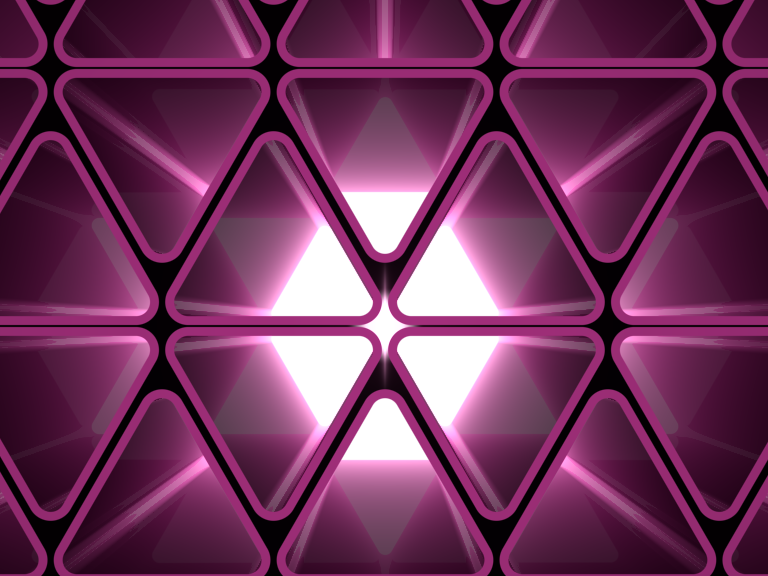
Reproduce this background procedurally as a Shadertoy shader.

```glsl
// A wall of rounded triangular tubes seen in perspective, lit from behind.
// Each ray is followed down its tube in cross-section, bouncing off the
// glossy walls until it reaches the white light at the far end.

const float SPACING = 0.387;   // between neighbouring tubes in a row
const float ROW = 0.448;       // height of one row
const float INRADIUS = 0.1255; // tube centre to its outer edge
const float RIM = 0.0155;      // thickness of the front rim

// Rounded equilateral triangle pointing up, centred on its centroid
float outerTriangle(vec2 p) {
    const float k = sqrt(3.0);
    const float halfSide = (INRADIUS - 0.04) * k;
    p.x = abs(p.x) - halfSide;
    p.y += halfSide / k;
    if (p.x + k * p.y > 0.0) p = vec2(p.x - k * p.y, -k * p.x - p.y) * 0.5;
    p.x -= clamp(p.x, -2.0 * halfSide, 0.0);
    return -length(p) * sign(p.y) - 0.04;
}

float tube(vec2 p) { return outerTriangle(p) + RIM; }

vec2 wallNormal(vec2 p) {
    vec2 e = vec2(0.0005, 0.0);
    return normalize(vec2(tube(p + e.xy) - tube(p - e.xy),
                          tube(p + e.yx) - tube(p - e.yx)) + 1e-6);
}

// Fraction of the path walked before leaving the convex tube
float pathToWall(vec2 pos, vec2 path) {
    float inside = 0.0, outside = 1.0;
    for (int i = 0; i < 13; i++) {
        float middle = 0.5 * (inside + outside);
        if (tube(pos + path * middle) < 0.0) inside = middle;
        else outside = middle;
    }
    return inside;
}

// Wall colour, from the dark front to the glowing far end
vec3 wallColor(float depth, float glow) {
    vec3 base = mix(vec3(0.11, 0.006, 0.075), vec3(0.46, 0.11, 0.34), depth);
    return base + vec3(0.40, 0.37, 0.38) * glow * pow(depth, 3.5);
}

vec3 tubeInterior(vec2 pos, vec2 path, float radius, float aa) {
    vec3 color = vec3(0.0);
    float weight = 1.0, depth = 0.0;
    float glow = exp(-4.0 * radius * radius);
    float shade = max(1.22 - 0.62 * radius, 0.3);
    for (int bounce = 0; bounce < 3; bounce++) {
        // Light at the far end
        float light = smoothstep(aa, -aa, tube(pos + path));
        color += weight * light * mix(0.65, 1.0, bounce == 0 ? 1.0 : glow);
        weight *= 1.0 - light;
        // Wall, with a bright seam along the rounded corners
        float walked = pathToWall(pos, path);
        pos += path * walked;
        depth += (1.0 - depth) * walked;
        vec3 wall = wallColor(depth, glow) * shade;
        if (bounce == 0) {
            float seam = smoothstep(0.182, 0.193, length(pos));
            wall += seam * vec3(0.34, 0.17, 0.28) * (0.25 + 0.75 * depth) * shade;
        }
        color += weight * wall;
        weight *= 0.27;
        path = reflect(path * (1.0 - walked), wallNormal(pos));
    }
    return color;
}

void mainImage(out vec4 fragColor, in vec2 fragCoord) {
    // Origin at the vanishing point
    vec2 p = (fragCoord - iResolution.xy * vec2(0.5013, 0.434)) / iResolution.y;
    float aa = 0.8 / iResolution.y;
    float radius = length(p);

    // Nearest tube: one pointing up and one pointing down per row cell
    float row = floor(p.y / ROW);
    float nearest = 1e3, flip = 1.0;
    vec2 local = vec2(0.0);
    for (int i = 0; i < 2; i++) {
        float facing = 1.0 - 2.0 * float(i);
        float shift = 0.5 * mod(row + 1.0 - float(i), 2.0);
        vec2 center = vec2((floor(p.x / SPACING - shift + 0.5) + shift) * SPACING,
                           (row + 0.5) * ROW - facing * (0.5 * ROW - 0.1272));
        vec2 q = (p - center) * vec2(1.0, facing);
        float d = outerTriangle(q);
        if (d < nearest) { nearest = d; local = q; flip = facing; }
    }

    // Dark gaps, with a star of light at the centre
    vec3 color = vec3(0.012, 0.0, 0.009);
    float star = smoothstep(0.068, 0.025, radius);
    float ray = exp(-abs(p.x) / 0.004) * smoothstep(0.13, 0.02, abs(p.y));
    color += vec3(1.0, 0.94, 0.98) * star + vec3(0.72, 0.50, 0.64) * ray;
    color += vec3(0.20, 0.06, 0.15) * exp(-radius * 12.0);

    // Front rim
    vec3 rimColor = vec3(0.62, 0.18, 0.47) * (1.04 - 0.17 * radius);
    color = mix(color, rimColor, smoothstep(aa, -aa, nearest));

    // Inside of the tube; its far end appears at 0.54 of the front size
    if (nearest + RIM < aa) {
        vec2 path = p * vec2(1.0, flip) * (1.0 / 0.54 - 1.0);
        vec3 interior = tubeInterior(local, path, radius, 2.0 * aa);
        color = mix(color, interior, smoothstep(aa, -aa, nearest + RIM));
    }
    fragColor = vec4(clamp(color, 0.0, 1.0), 1.0);
}
```
